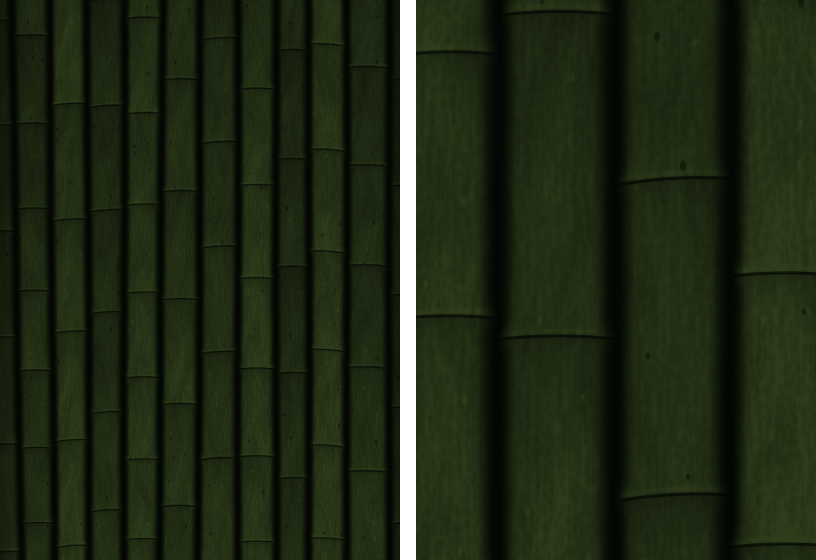
Left, the full canvas; right, a detail of the centre.
Reproduce this texture procedurally as a WebGL 1 fragment shader.

```glsl
precision highp float;
uniform vec2 u_resolution;

#define FIRST_EDGE 0.029
#define CULM_WIDTH 0.0945
#define NODE_PITCH 0.258
#define GROOVE 0.0011
#define CREVICE 0.021
#define MOTTLE 0.20
#define GRAIN 0.20
#define STREAK 0.16
#define SHADOW_COLOR vec3(0.012, 0.024, 0.008)
#define LIGHT_COLOR vec3(0.162, 0.216, 0.096)

float hash(vec2 p) {
  return fract(sin(dot(p, vec2(127.1, 311.7))) * 4375.85);
}

// Distance to the nearest jittered cell point
float cellular(vec2 p) {
  vec2 cell = floor(p);
  float nearest = 2.0;
  for (int j = -1; j <= 1; j++) {
    for (int i = -1; i <= 1; i++) {
      vec2 c = cell + vec2(float(i), float(j));
      vec2 point = c + vec2(hash(c), hash(c + 37.3));
      nearest = min(nearest, distance(p, point));
    }
  }
  return nearest;
}

// Soft blotches from warped, layered sines
float blotches(vec2 p) {
  float sum = 0.0;
  float weight = 0.5;
  for (int i = 0; i < 4; i++) {
    p += 0.7 * sin(p.yx * 1.3 + float(i) * 2.1);
    sum += weight * sin(p.x) * sin(p.y + 0.6 * p.x);
    p = mat2(1.5, 1.1, -1.1, 1.5) * p;
    weight *= 0.62;
  }
  return sum;
}

// Boundary to the right of a culm; the outer stalks lean inward
float culmEdge(float id, float y) {
  float lean = 0.018 * exp(-0.6 * max(id, 0.0))
             - 0.008 * exp(-0.5 * (id - 4.0) * (id - 4.0));
  float shift = -0.02 * exp(-2.0 * (id - 8.5) * (id - 8.5));
  return FIRST_EDGE + CULM_WIDTH * id + shift + lean * y
       + 0.0012 * sin(5.0 * y + 2.0 * id);
}

// Scattered specks: x is the mask, y is 1 for pale and 0 for dark
vec2 specks(vec2 p, float pixel) {
  vec2 g = p / 0.034;
  vec2 cell = floor(g);
  vec2 center = 0.2 + 0.6 * vec2(hash(cell + 5.1), hash(cell + 9.7));
  float radius = 0.001 + 0.0016 * hash(cell + 2.9);
  float d = length((fract(g) - center) * vec2(1.0, 0.6)) * 0.034;
  float mask = 1.0 - smoothstep(radius - pixel * 0.5, radius + pixel, d);
  return vec2(mask * step(0.68, hash(cell)), step(0.5, hash(cell + 7.3)));
}

void main() {
  float pixel = 1.0 / u_resolution.x;
  // Width units, y measured downward from the top
  vec2 p = vec2(gl_FragCoord.x, u_resolution.y - gl_FragCoord.y) * pixel;

  // Find the culm and the position across it
  float id = 0.0;
  for (int i = 0; i < 12; i++) id += step(culmEdge(float(i), p.y), p.x);
  float left = culmEdge(id - 1.0, p.y);
  float right = culmEdge(id, p.y);
  float across = 2.0 * (p.x - left) / (right - left) - 1.0;
  float seed = hash(vec2(id, 3.7));

  // Nodes: uneven spacing, slightly slanted and arched
  float pitch = NODE_PITCH + 0.055 * cos(2.094 * (id - 2.3)) * exp(-0.15 * id);
  float along = p.y + 0.007 * (seed - 0.5) * across - 0.003 * across * across;
  along *= 1.0 + 0.2 * (hash(vec2(id, 8.2)) - 0.5) * (0.7 - p.y);
  float turn = along / pitch + hash(vec2(id, 1.4));
  float segment = floor(turn);
  float down = fract(turn);
  float d = (down - step(0.5, down)) * pitch;

  // Culm and segment brightness
  float tone = 0.84 + 0.12 * cos(2.618 * (id - 2.0));
  tone *= 0.92 + 0.16 * hash(vec2(id, segment + 20.0));
  tone *= 0.92 + 0.14 * down;
  tone *= mix(0.55, 1.0, smoothstep(0.0, 0.07, p.x) * smoothstep(1.0, 0.95, p.x));
  tone *= mix(0.86, 1.06, smoothstep(0.0, 1.2, p.y));

  // Mottling, fine grain and lengthwise fibres
  vec2 local = p + vec2(id * 3.1, id * 1.7);
  tone *= 1.0 + MOTTLE * blotches(local * vec2(60.0, 22.0));
  tone *= 1.0 + GRAIN * (cellular(local * vec2(190.0, 120.0)) - 0.45);
  tone *= 1.0 + STREAK * (cellular(local * vec2(260.0, 14.0)) - 0.45);
  vec2 speck = specks(local, pixel);
  tone = mix(tone, tone * mix(0.4, 1.3, speck.y), 0.75 * speck.x);

  // Rounded sides and dark crevices, narrower where nodes swell
  float swell = 0.003 * exp(-d * d * 9000.0);
  float sides = smoothstep(0.001, CREVICE * 0.85, p.x - left + swell)
              * smoothstep(0.001, CREVICE, right - p.x + swell);
  tone *= sides * (1.0 - 0.16 * across * across);

  // Groove, pale rim above it and soft shade below
  float groove = 1.0 - smoothstep(GROOVE - 0.5 * pixel, GROOVE + pixel, abs(d));
  float rim = exp(-pow((d + 0.0045) / 0.0022, 2.0));
  tone *= 1.0 - 0.25 * exp(-abs(d) * 90.0) * smoothstep(-pixel, pixel, d);
  tone += 0.12 * rim * sides;
  tone *= 1.0 - 0.72 * groove;

  gl_FragColor = vec4(mix(SHADOW_COLOR, LIGHT_COLOR, clamp(tone, 0.0, 1.1)), 1.0);
}
```
